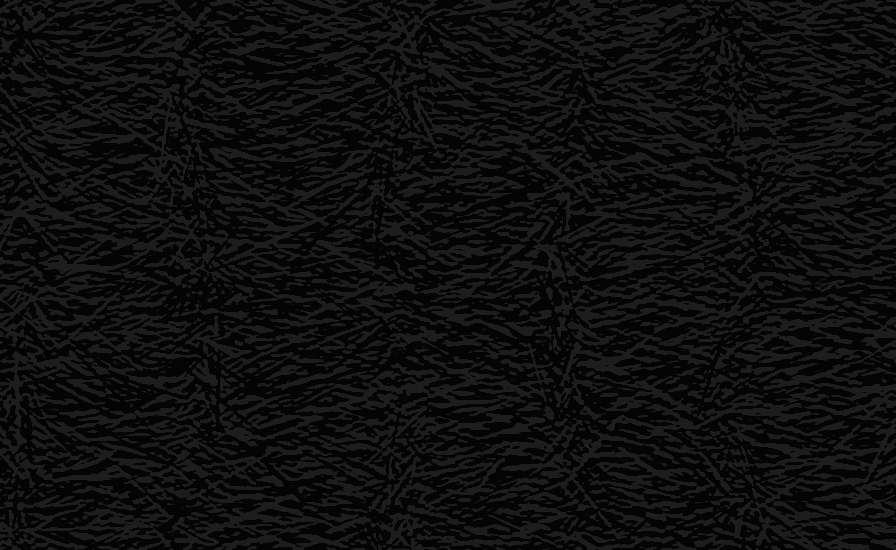
This texture is drawn by a WebGL 1 fragment shader. Its source:

```glsl
precision highp float;
uniform vec2 u_resolution;

#define DARK vec3(0.015)
#define LIGHT vec3(0.115)
#define THRESHOLD 0.2
#define EDGE 75.0
#define STRAW_LENGTH 0.042
#define STRAW_WIDTH 0.0049
#define SHADOW 1.35
#define SEAM_SPACING 0.33
#define SEAM_WIDTH 0.05
#define GRAIN 0.9

vec3 hash3(vec3 p) {
  p = fract(p * vec3(0.1031, 0.1030, 0.0973));
  p += dot(p, p.yxz + 33.33);
  return fract((p.xxy + p.yxx) * p.zyx);
}

float valueNoise(vec2 p) {
  vec2 i = floor(p), f = fract(p);
  f = f * f * (3.0 - 2.0 * f);
  float a = hash3(vec3(i, 7.0)).x;
  float b = hash3(vec3(i + vec2(1.0, 0.0), 7.0)).x;
  float c = hash3(vec3(i + vec2(0.0, 1.0), 7.0)).x;
  float d = hash3(vec3(i + vec2(1.0, 1.0), 7.0)).x;
  return mix(mix(a, b, f.x), mix(c, d, f.x), f.y);
}

// Mostly level layers that sag between tangled upright seams
float strawAngle(vec2 p, float r, float wildness) {
  float wobble = 0.025 * sin(p.y * 9.0 + p.x * 4.0) + 0.02 * sin(p.x * 6.0);
  float bay = fract((p.x + wobble - 0.04) / SEAM_SPACING) - 0.5;
  float toSeam = (0.5 - abs(bay)) * SEAM_SPACING / SEAM_WIDTH;
  float tangle = exp(-toSeam * toSeam) * (0.65 + 0.35 * sin(p.y * 7.0 + p.x * 11.0));
  float sag = 4.0 * bay * bay * bay * (0.6 + 0.6 * sin(p.y * 5.0 - p.x * 3.0));
  float drift = 0.14 * sin(p.x * 7.0 + p.y * 13.0) + 0.1 * sin(p.y * 21.0 - p.x * 9.0);
  return sag + drift + (r - 0.5) * (wildness + 2.6 * tangle);
}

// Sum of scattered light and dark straws, each flanked by its opposite tone
float straws(vec2 p, float len, float width, float count, float lightShare,
             float wildness, float seed) {
  float cell = len * 1.45;
  vec2 home = floor(p / cell);
  float sum = 0.0;
  for (int y = -1; y <= 1; y++) {
    for (int x = -1; x <= 1; x++) {
      vec2 id = home + vec2(float(x), float(y));
      for (int i = 0; i < 18; i++) {
        if (float(i) >= count) break;
        vec3 key = vec3(id + 50.0, float(i) * 3.7 + seed);
        vec3 place = hash3(key);
        vec3 look = hash3(key + vec3(17.0, 59.0, 101.0));
        vec2 centre = (id + place.xy) * cell;
        float angle = strawAngle(centre, place.z, wildness);
        vec2 axis = vec2(cos(angle), sin(angle));
        vec2 d = p - centre;
        float along = dot(d, axis) / (len * mix(0.3, 1.0, look.x));
        float across = dot(d, vec2(-axis.y, axis.x)) / (width * mix(0.65, 1.3, look.y));
        along *= along;
        across *= across;
        float tone = look.z < lightShare ? 1.0 : -1.0;
        sum += tone * (1.0 - SHADOW * across) * exp(-along * along - across);
      }
    }
  }
  return sum;
}

void main() {
  vec2 p = gl_FragCoord.xy / u_resolution.y;

  // Dense short straws, then sparse long ones on top
  float field = straws(p, STRAW_LENGTH, STRAW_WIDTH, 18.0, 0.5, 0.85, 3.0);
  field += 1.7 * straws(p, STRAW_LENGTH * 2.6, STRAW_WIDTH, 5.0, 0.62, 1.4, 211.0);

  // Chaff that frays the edges
  field += GRAIN * (valueNoise(p * vec2(130.0, 210.0)) - 0.5);

  float soft = EDGE / u_resolution.y;
  float lit = smoothstep(THRESHOLD - soft, THRESHOLD + soft, field);
  gl_FragColor = vec4(mix(DARK, LIGHT, lit), 1.0);
}
```
